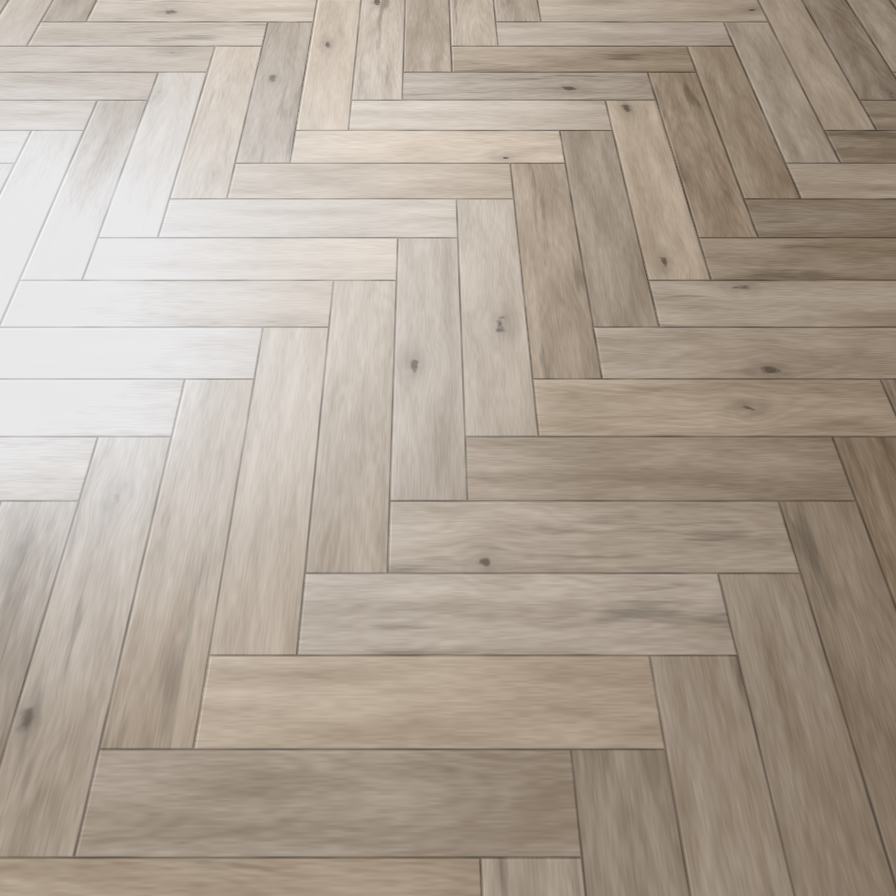
This texture is drawn by a Shadertoy shader. Its source:

```glsl
// Herringbone oak floor seen in perspective, lit from a window at the left.
// Each pixel is projected onto the floor, where one unit is a plank width;
// planks are 5 by 1, with their own tone, grain, streaks and knots.

float hash(vec2 p) {
    p = fract(p * vec2(0.1031, 0.1137));
    p += dot(p, p.yx + 33.33);
    return fract((p.x + p.y) * p.x * 17.31);
}

float noise(vec2 p) {
    vec2 i = floor(p), f = fract(p);
    f = f * f * (3.0 - 2.0 * f);
    return mix(mix(hash(i), hash(i + vec2(1, 0)), f.x),
               mix(hash(i + vec2(0, 1)), hash(i + vec2(1, 1)), f.x), f.y);
}

float fbm(vec2 p) {
    float sum = 0.0, amp = 0.5;
    for (int i = 0; i < 4; i++) {
        sum += amp * noise(p);
        p = p * 2.03 + 17.7;
        amp *= 0.5;
    }
    return sum / 0.9375;
}

// Bell-shaped pool of light on the canvas
float glow(vec2 p, vec2 centre, vec2 radius) {
    vec2 d = (p - centre) / radius;
    return exp(-dot(d, d));
}

void mainImage(out vec4 fragColor, in vec2 fragCoord) {
    vec2 uv = fragCoord / iResolution.xy;

    // Perspective projection onto the floor
    float depth = (uv.y - 0.043) / (0.1335 - 0.0771 * uv.y);
    float shrink = 1.0 + 0.0771 * depth;
    vec2 ground = vec2((uv.x * shrink - 0.082 - 0.0366 * depth) / 0.1135, depth);
    vec2 pixel = fwidth(ground);

    // Herringbone: in each row five cells lie across, five stand upright
    vec2 cell = floor(ground);
    float phase = floor(mod(cell.x - cell.y + 0.5, 10.0));
    bool lying = phase < 5.0;
    vec2 start = cell - (lying ? vec2(phase, 0) : vec2(0, 9.0 - phase));
    vec2 local = ground - start;
    vec2 size = lying ? vec2(5, 1) : vec2(1, 5);
    vec2 plank = lying ? local : local.yx;   // x along, y across
    float across = lying ? pixel.y : pixel.x;
    vec2 id = start + (lying ? 40.0 : 91.0);
    vec2 seed = 60.0 * vec2(hash(id), hash(id + 7.3));

    // A few knots push the grain aside and leave dark hearts
    float knots = 0.0, bend = 0.0;
    for (int i = 0; i < 2; i++) {
        vec2 key = id + 13.7 * float(i + 1);
        vec2 d = plank - vec2(5.0 * hash(key), 0.15 + 0.7 * hash(key + 3.1));
        float present = step(0.78, hash(key + 5.9));
        float radius = mix(0.04, 0.11, hash(key + 8.2));
        float r = length(d * vec2(0.5, 1.0)) + 0.16 * (fbm(plank * 7.0 + seed) - 0.5);
        knots += present * (0.5 * smoothstep(radius, radius * 0.1, r)
                          + 0.2 * exp(-r * r * 35.0));
        bend += present * d.y * exp(-7.0 * dot(d, d));
    }

    // Grain: soft bands, arched rings and fine pores, fading with distance
    vec2 g = plank - vec2(0.0, 0.5 * bend);
    float bands = fbm(g * vec2(0.8, 5.0) + seed) - 0.5;
    float arch = g.y - 0.5 + 0.25 * (hash(id + 2.2) - 0.5);
    float ringPhase = 26.0 * arch * arch + 2.6 * g.x
                    + 9.0 * fbm(g * vec2(0.7, 2.5) + seed.yx);
    float rings = sin(2.5 * ringPhase) * exp(-130.0 * across * across);
    float pores = (noise(g * vec2(6.0, 48.0) + seed) - 0.5)
                * exp(-300.0 * across * across);
    float streak = smoothstep(0.62, 0.85, fbm(g * vec2(0.7, 6.0) + seed.yx + 31.0))
                 * step(0.55, hash(id + 4.4));

    // Plank tone, lighter toward the middle of the far side
    float tone = 0.10 + 0.40 * (hash(id + 1.9) - 0.5) + 0.34 * (1.0 - uv.x)
               + 0.58 * glow(uv, vec2(0.42, 0.8), vec2(0.3, 0.42));
    tone += 0.50 * bands + 0.05 * rings * hash(id + 6.6) + 0.16 * pores;
    tone = max(tone, -0.12 + 0.3 * tone);
    vec3 color = mix(vec3(0.505, 0.45, 0.39), vec3(0.82, 0.78, 0.735), tone);
    color = mix(color, color * vec3(1.02, 0.99, 0.95), hash(id + 9.5));
    color *= 1.0 - 0.18 * streak;
    color = mix(color, vec3(0.27, 0.23, 0.20), clamp(knots, 0.0, 0.75));

    // Window glare, broken up by the grain and by each plank's tilt
    float glare = 1.25 * glow(uv, vec2(-0.02, 0.65), vec2(0.38, 0.31));
    glare *= 0.92 + 0.16 * hash(id + 11.0) + 0.25 * bands + 0.15 * pores;
    color = mix(color, vec3(0.925, 0.925, 0.93), clamp(glare, 0.0, 0.96));

    // Fine joints with a thin pale bevel on the left and upper edges
    vec2 edge = min(local, size - local);
    vec2 seam = 1.0 - smoothstep(vec2(0.0), 0.012 + pixel, edge);
    vec2 rim = vec2(local.x, size.y - local.y);
    vec2 bevel = 1.0 - smoothstep(vec2(0.0), pixel, abs(rim - 0.02 - pixel));
    color += 0.07 * max(bevel.x, 0.4 * bevel.y) * hash(id + 12.4);
    float worn = 0.6 + 0.8 * noise(ground * 2.5 + 50.0);
    color *= 1.0 - 0.30 * worn * max(seam.x, seam.y) * (1.0 - 0.5 * min(glare, 1.0));

    fragColor = vec4(clamp(color, 0.0, 1.0), 1.0);
}
```
